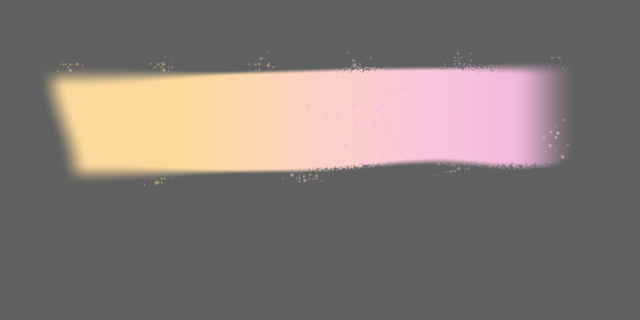
Reproduce this background procedurally as a WebGL 1 fragment shader.

```glsl
precision highp float;
// A soft brush stroke fading from apricot to pink on flat grey, with fine paint spatter.
uniform vec2 u_resolution;

#define GREY vec3(0.378)
#define APRICOT vec3(0.985, 0.852, 0.615)
#define PEACH vec3(0.982, 0.822, 0.785)
#define ROSE vec3(0.978, 0.772, 0.860)
#define ORCHID vec3(0.945, 0.715, 0.865)
#define SOFT_LEFT 0.036
#define SOFT_MID 0.009
#define ROUGHNESS 0.016
#define SPATTER 0.55
#define FLECKS 0.35

float hash(vec2 p) {
  return fract(sin(dot(p, vec2(127.1, 311.7))) * 43758.55);
}

vec2 hash2(vec2 p) {
  return vec2(hash(p), hash(p + 19.7));
}

// Distance to the nearest scattered point, for ragged edges
float cellular(vec2 p) {
  vec2 cell = floor(p);
  float nearest = 1.0;
  for (int j = -1; j <= 1; j++) {
    for (int i = -1; i <= 1; i++) {
      vec2 c = cell + vec2(float(i), float(j));
      nearest = min(nearest, distance(p, c + hash2(c)));
    }
  }
  return nearest;
}

// Round droplets, one per grid cell, kept where density beats the cell's hash
float droplets(vec2 p, float scale, float density) {
  vec2 q = p * scale;
  vec2 cell = floor(q);
  float radius = mix(0.10, 0.28, hash(cell + 5.3));
  float d = distance(q, cell + 0.3 + 0.4 * hash2(cell));
  float blur = 0.08 + scale / u_resolution.y;
  float chance = hash(cell + 41.0);
  float keep = smoothstep(chance, chance + 0.12, density);
  return keep * (1.0 - smoothstep(radius - blur, radius + blur, d));
}

float bump(float x, float centre, float width) {
  float t = (x - centre) / width;
  return exp(-t * t);
}

float topEdge(float x) {
  return 0.758 + 0.028 * smoothstep(0.1, 1.4, x);
}

float bottomEdge(float x) {
  return 0.455 + 0.012 * x + 0.024 * smoothstep(0.9, 1.36, x)
       - 0.017 * smoothstep(1.36, 1.62, x) + 0.028 * smoothstep(1.70, 1.82, x);
}

vec3 pigment(float x) {
  vec3 c = mix(APRICOT, PEACH, smoothstep(0.55, 1.08, x));
  c = mix(c, ROSE, smoothstep(0.98, 1.36, x));
  return mix(c, ORCHID, smoothstep(1.35, 1.70, x));
}

void main() {
  // The canvas spans two units across and one unit up
  vec2 p = gl_FragCoord.xy / u_resolution * vec2(2.0, 1.0);
  float x = p.x;

  // Ragged places along each edge
  float grain = cellular(p * 110.0) - 0.45;
  float roughTop = bump(x, 1.13, 0.07) + bump(x, 1.49, 0.09);
  float roughBottom = bump(x, 1.08, 0.12) + bump(x, 1.62, 0.13);
  float above = p.y - topEdge(x) + ROUGHNESS * grain * roughTop;
  float below = bottomEdge(x) - p.y + ROUGHNESS * grain * roughBottom;

  // Stroke coverage: blurred left end, crisp middle, long fade at the right
  float soft = mix(SOFT_LEFT, SOFT_MID, smoothstep(0.25, 0.75, x));
  float softTop = soft + 0.016 * smoothstep(1.35, 1.70, x);
  float softBottom = soft + 0.005 * smoothstep(1.1, 1.4, x);
  float leftEnd = 0.165 + 0.07 * smoothstep(0.76, 0.46, p.y);
  float cover = 1.0 - smoothstep(-softTop, softTop, above);
  cover *= 1.0 - smoothstep(-softBottom, softBottom, below);
  cover *= smoothstep(-0.045, 0.045, x - leftEnd);
  cover *= 1.0 - smoothstep(1.60, 1.81, x);

  // Spatter gathers in evenly spaced clumps just outside the edges
  float clumpTop = pow(0.5 + 0.5 * cos(6.2832 * (x - 0.21) / 0.305), 6.0);
  float clumpBottom = pow(0.5 + 0.5 * cos(6.2832 * (x - 0.48) / 0.47), 8.0);
  float span = smoothstep(0.12, 0.20, x) * (1.0 - smoothstep(1.74, 1.84, x));
  float fringe = span * (clumpTop * bump(above, 0.018, 0.028)
               + clumpBottom * bump(below, 0.018, 0.025));
  float tail = bump(x, 1.735, 0.05) * bump(p.y, 0.57, 0.06);
  float spray = droplets(p, 52.0, 0.55 * fringe + 0.5 * tail);
  spray = max(spray, droplets(p + 3.1, 95.0, 0.5 * fringe + 0.2 * tail));
  vec3 paint = pigment(x);
  vec3 color = mix(GREY, paint, max(cover, SPATTER * spray));
  color = mix(color, vec3(1.0, 0.84, 0.90), 0.6 * spray * tail);

  // Pink flecks within the stroke, densest just right of centre
  float inside = bump(x, 1.18, 0.22) * bump(p.y, 0.62, 0.16);
  float fleck = droplets(p + 7.7, 34.0, 0.38 * inside);
  fleck = max(fleck, droplets(p + 1.9, 60.0, 0.25 * inside));
  color = mix(color, vec3(0.97, 0.69, 0.85), FLECKS * fleck * cover);

  gl_FragColor = vec4(color, 1.0);
}
```
